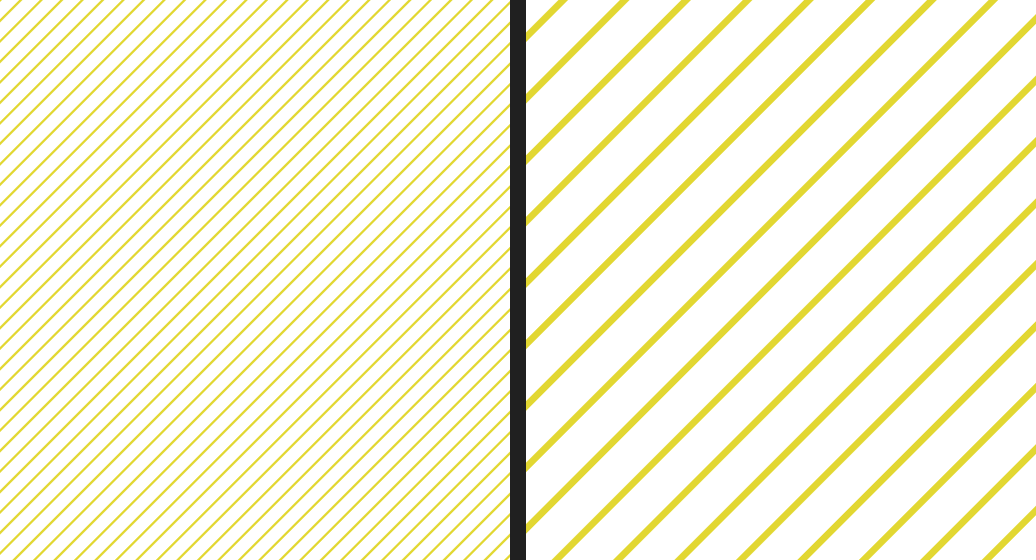
Left: the whole. Right: its middle third, enlarged.
Write a WebGL 1 fragment shader that draws this pattern.

```glsl
precision highp float;
// Thin yellow pinstripes rising to the right at 45 degrees on white.
// A repeated diagonal coordinate gives the distance to the nearest stripe,
// which is then turned into a stripe with edges smoothed over one pixel.

uniform vec2 u_resolution;

// Distance from p to the nearest stripe centre, measured across the stripes.
float stripeDistance(vec2 p, float period) {
    float diagonal = (p.x + 1.0 - p.y) / period - 0.02;
    return abs(fract(diagonal + 0.5) - 0.5) * period * sqrt(0.5);
}

void main() {
    // Canvas height is one unit; stripes are counted from the top left corner.
    vec2 p = gl_FragCoord.xy / u_resolution.y;
    float edge = 0.00203 - stripeDistance(p, 0.036576);
    float coverage = clamp(0.5 + edge * u_resolution.y, 0.0, 1.0);

    vec3 paper = vec3(1.0);
    vec3 yellow = vec3(0.885, 0.845, 0.195);
    gl_FragColor = vec4(mix(paper, yellow, coverage), 1.0);
}
```
